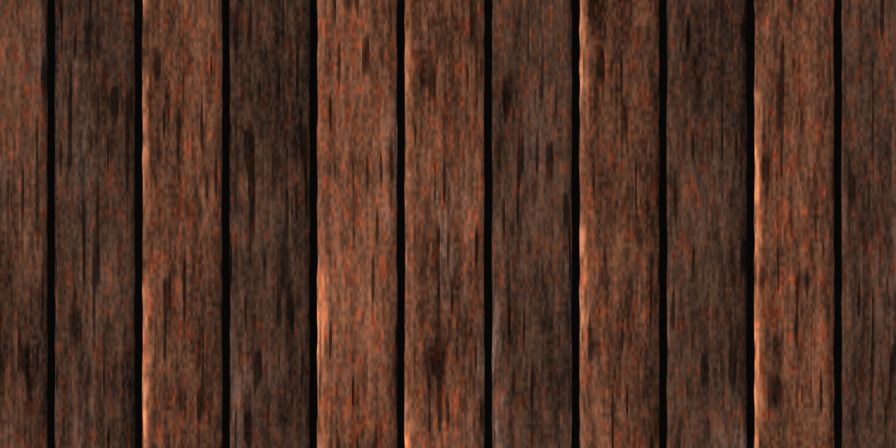
Give the GLSL for this texture, as a WebGL 1 fragment shader.

```glsl
precision highp float;
// Weathered brown vertical planks with dark gaps, streaked grain and worn left edges.
uniform vec2 u_resolution;

float hash(vec2 p) {
  vec3 q = fract(vec3(p.xyx) * 0.1031);
  q += dot(q, q.yzx + 33.33);
  return fract((q.x + q.y) * q.z);
}

float noise(vec2 p) {
  vec2 i = floor(p), f = fract(p);
  f = f * f * (3.0 - 2.0 * f);
  return mix(mix(hash(i), hash(i + vec2(1.0, 0.0)), f.x),
             mix(hash(i + vec2(0.0, 1.0)), hash(i + vec2(1.0, 1.0)), f.x), f.y);
}

// Vertical fibres: three octaves, the finer ones shorter
float fibres(vec2 p) {
  float sum = 0.0, weight = 0.34;
  vec2 scale = vec2(42.0, 3.5);
  for (int i = 0; i < 3; i++) {
    sum += weight * (noise(p * scale + float(i) * 19.7) - 0.5);
    scale *= vec2(2.0, 2.6);
    weight *= 1.3;
  }
  return sum;
}

void main() {
  vec2 uv = gl_FragCoord.xy / u_resolution;

  // Plank layout: ten gaps across, the first plank cut by the left side
  float across = uv.x * 10.25 - 0.585;
  float id = floor(across), f = fract(across);
  float pixel = 10.25 / u_resolution.x;
  vec2 p = vec2(uv.x * 2.0, uv.y) + vec2(0.0, 7.3 * (id + 2.0));
  p.x += 0.006 * (noise(p * vec2(6.0, 5.0)) - 0.5);

  // Dark and warm planks alternate, with one pair of warm neighbours
  float warm = mod(id + step(4.0, id), 2.0);
  warm *= id < 0.0 ? 0.45 : 0.85 + 0.15 * hash(vec2(id, 4.0));
  vec3 wood = mix(vec3(0.275, 0.193, 0.15), vec3(0.385, 0.245, 0.175), warm);

  // Grain, broad stains and fine speckle
  float stain = noise(p * vec2(9.0, 3.2) + 31.0);
  float speckle = noise(p * vec2(190.0, 95.0) + 57.0);
  float tone = 1.0 + 0.75 * fibres(p) + 0.5 * (stain - 0.5) + 0.4 * (speckle - 0.5);
  wood *= max(tone, 0.25);

  // Reddish flecks and pale grey weathering
  float fleck = noise(p * vec2(130.0, 40.0) + 83.0);
  wood *= mix(vec3(1.0), vec3(1.22, 0.95, 0.82), smoothstep(0.55, 0.9, fleck));
  float grey = smoothstep(0.58, 0.9, noise(p * vec2(11.0, 2.8) + 5.0));
  grey *= smoothstep(0.3, 0.8, noise(p * vec2(120.0, 14.0) + 71.0));
  wood = mix(wood, vec3(0.46, 0.37, 0.34) * tone, 0.5 * grey);

  // Thin dark cracks
  float crack = smoothstep(0.72, 0.92, noise(p * vec2(95.0, 8.0) + 43.0));
  wood *= 1.0 - 0.5 * crack;

  // Worn left edge catching light in ragged patches
  float wearWidth = 0.08 + 0.13 * noise(p * vec2(8.0, 9.0) + 13.0);
  float wear = 1.0 - smoothstep(0.045, 0.05 + wearWidth, f);
  wear *= 0.25 + 0.75 * smoothstep(0.25, 0.75, noise(vec2(id * 5.0, p.y * 5.0)));
  wear *= 0.35 + 0.9 * noise(p * vec2(150.0, 32.0) + 7.0);
  wood += vec3(0.62, 0.37, 0.24) * wear * (0.1 + 0.9 * warm);

  // Soft shade at the right side of each plank
  wood *= 1.0 - 0.3 * smoothstep(0.82, 0.97, f);

  // Black gaps with slightly uneven sides
  float gapDistance = min(f, 1.0 - f);
  float halfGap = 0.038 + 0.012 * (noise(vec2(id * 3.0 + 9.0, p.y * 24.0)) - 0.5);
  float board = smoothstep(halfGap - 0.5 * pixel, halfGap + 0.012 + 0.5 * pixel, gapDistance);
  vec3 color = mix(vec3(0.027, 0.029, 0.03), wood, board);

  gl_FragColor = vec4(clamp(color, 0.0, 1.0), 1.0);
}
```
